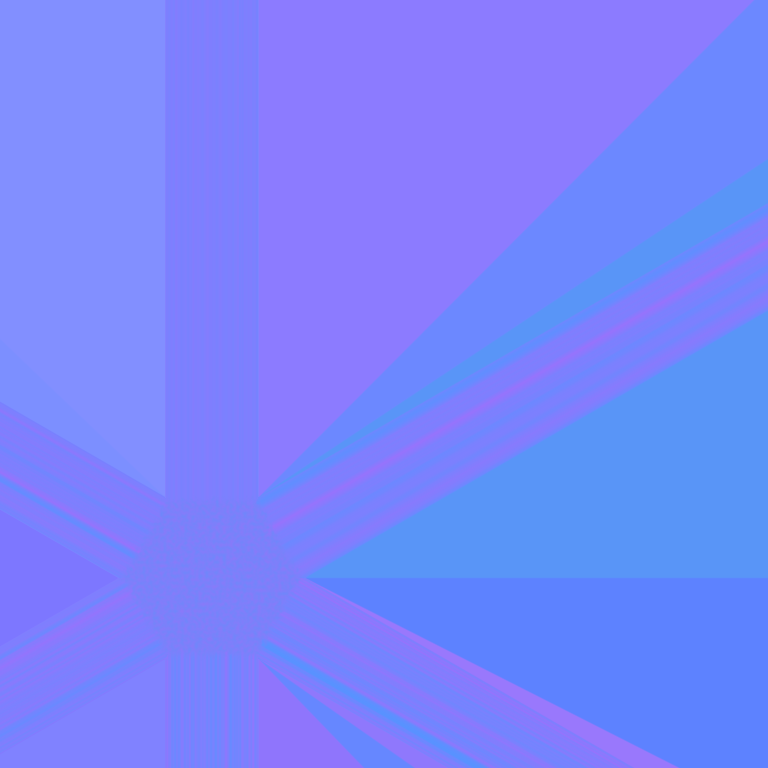
A WebGL 1 fragment shader for this texture map:

```glsl
precision highp float;
uniform vec2 u_resolution;

#define CENTER vec2(0.276, 0.2474)
#define RADIUS 0.121
#define GRAIN_SCALE 220.0
#define GRAIN_AMOUNT 0.4
#define STRIPE_SCALE 6.0
#define BLUE vec3(0.41, 0.54, 1.0)
#define VIOLET vec3(0.57, 0.46, 0.99)
#define CYAN vec3(0.35, 0.585, 0.97)
#define PURPLE vec3(0.55, 0.482, 1.0)
#define SKY vec3(0.425, 0.535, 1.0)

vec2 hashGradient(vec2 cell) {
  float a = 6.2832 * fract(sin(dot(cell, vec2(127.1, 311.7))) * 43758.55);
  return vec2(cos(a), sin(a));
}

float gradientNoise(vec2 p) {
  vec2 i = floor(p), f = fract(p);
  vec2 u = f * f * (3.0 - 2.0 * f);
  float a = dot(hashGradient(i), f);
  float b = dot(hashGradient(i + vec2(1, 0)), f - vec2(1, 0));
  float c = dot(hashGradient(i + vec2(0, 1)), f - vec2(0, 1));
  float d = dot(hashGradient(i + 1.0), f - 1.0);
  return mix(mix(a, b, u.x), mix(c, d, u.x), u.y);
}

vec2 direction(float degrees) {
  return vec2(cos(radians(degrees)), sin(radians(degrees)));
}

float stripe(float t, float at, float width) {
  float d = (t - at) / width;
  return exp(-d * d);
}

// Flat fans around the corners, listed by rising angle
vec3 fanColor(vec2 d, float px) {
  float angle = degrees(atan(d.y, d.x));
  float w = degrees(px / max(length(d), px));
  vec3 col = vec3(0.49, 0.465, 1.0);
  #define FAN(start, tint) col = mix(col, tint, smoothstep(-w, w, angle - (start)))
  FAN(-150.0, vec3(0.50, 0.51, 1.0));
  FAN(-90.0, vec3(0.56, 0.46, 0.99));
  FAN(-46.0, vec3(0.40, 0.53, 1.0));
  FAN(-35.0, vec3(0.56, 0.47, 0.99));
  FAN(-30.0, vec3(0.60, 0.47, 0.99));
  FAN(-26.9, vec3(0.365, 0.51, 1.0));
  FAN(0.0, CYAN);
  FAN(33.6, SKY);
  FAN(45.1, PURPLE);
  FAN(90.0, vec3(0.51, 0.56, 1.0));
  FAN(136.2, vec3(0.488, 0.56, 1.0));
  FAN(150.0, vec3(0.49, 0.465, 1.0));
  return col;
}

// Blue to violet balance across each arm, t runs from -1 to 1
float armTone(float t, float arm) {
  float row = arm * 7.0 + 0.4;
  float broad = gradientNoise(vec2(t * STRIPE_SCALE, row));
  float fine = gradientNoise(vec2(t * STRIPE_SCALE * 3.1 + 9.0, row + 3.0));
  float tone = 0.5;
  if (arm < 0.5) {
    tone += 0.6 * stripe(t, 0.28, 0.09) + 0.15 * stripe(t, 0.65, 0.12);
    tone -= 0.65 * stripe(t, 0.9, 0.13) + 0.35 * stripe(t, -0.2, 0.1);
    tone -= 0.25 * stripe(t, -0.55, 0.07) + 0.7 * stripe(t, -1.06, 0.1);
    tone += 0.2 * stripe(t, -0.78, 0.12) + 0.2 * fine;
  } else if (arm < 1.5) {
    tone += 0.12 * broad + 0.25 * fine - 0.12 * stripe(t, -0.95, 0.06);
  } else if (arm < 2.5) {
    tone += 0.25 * stripe(t, -0.9, 0.12) + 0.4 * stripe(t, 0.32, 0.05);
    tone += 0.4 * broad + 0.4 * fine - 0.45 * stripe(t, 0.45, 0.08);
  } else if (arm < 3.5) {
    tone += 0.35 * stripe(t, -0.65, 0.1) - 0.4 * stripe(t, 0.65, 0.1);
    tone += 0.5 * broad + 0.5 * fine;
  } else if (arm < 4.5) {
    tone += 0.25 * broad + 0.8 * fine;
  } else {
    tone += 0.5 * stripe(t, 0.95, 0.2) - 0.5 * stripe(t, -0.7, 0.13);
    tone += 0.5 * broad + 0.6 * fine;
  }
  return tone;
}

void main() {
  float px = 1.0 / min(u_resolution.x, u_resolution.y);
  vec2 p = gl_FragCoord.xy / u_resolution - CENTER;

  // Fold into the six sides of the hexagon
  float arm = mod(floor(degrees(atan(p.y, p.x)) / 60.0), 6.0);
  vec2 normal = direction(arm * 60.0 + 30.0);
  vec2 q = vec2(dot(p, normal), dot(p, vec2(-normal.y, normal.x)));
  float halfSide = 0.5 * RADIUS;
  float apothem = 0.866 * RADIUS;

  // Fans spread from the nearest corner, arms from the sides
  vec2 corner = RADIUS * direction(60.0 * (arm + step(0.0, q.y)));
  vec3 col = fanColor(p - corner, px);
  vec3 armColor = mix(BLUE, VIOLET, armTone(q.y / halfSide, arm));
  col = mix(armColor, col, smoothstep(-px, px, abs(q.y) - halfSide));

  // Grainy core with a ragged rim
  float grain = gradientNoise(p * GRAIN_SCALE);
  grain += 0.5 * gradientNoise(p * GRAIN_SCALE * vec2(0.6, 0.25) + 17.0);
  vec3 core = mix(BLUE, VIOLET, 0.47 + GRAIN_AMOUNT * grain) - vec3(0, 0, 0.015);
  float rim = q.x - apothem + 0.008 * grain;
  col = mix(core, col, smoothstep(-0.012, 0.002, rim));

  gl_FragColor = vec4(col, 1.0);
}
```
